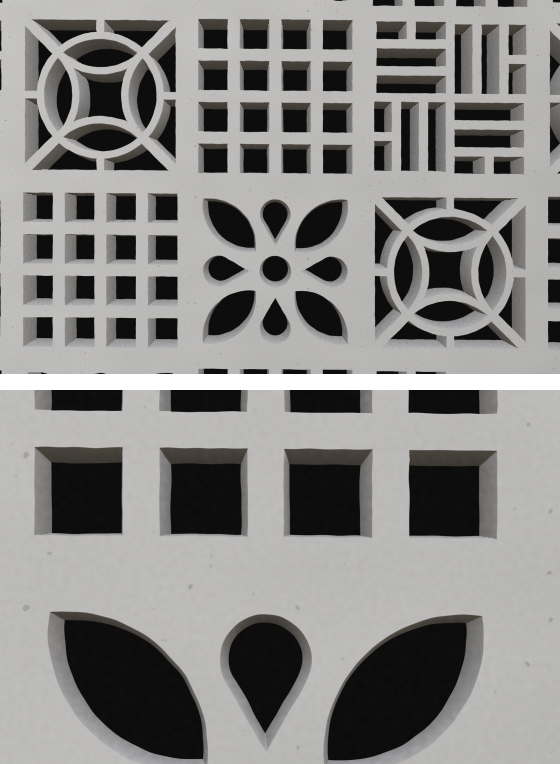
Top, the full canvas; bottom, a detail of the centre.
This pattern is drawn by a WebGL 2 fragment shader. Its source:

```glsl
#version 300 es
precision highp float;
// A painted wall of pierced concrete screen blocks: ring, grid, weave and flower.
// Each block is a distance function; rays step through its depth so that the
// tapered inner walls show in perspective around the dark openings.

#define BLOCKS_ACROSS 3.2
#define GRID_ORIGIN vec2(0.073, 0.085)
#define VIEW_CENTRE vec2(1.56, 0.95)
#define DEPTH 0.045
#define TAPER 0.014
#define LAYERS 10
#define WEAR 0.003
#define PAINT vec3(0.725, 0.722, 0.715)
#define WALL_LIT vec3(0.64, 0.64, 0.65)
#define WALL_SIDE vec3(0.49, 0.485, 0.48)
#define WALL_SHADE vec3(0.27, 0.25, 0.225)
#define VOID_COLOUR vec3(0.05)

uniform vec2 u_resolution;
out vec4 fragColor;

// Block kinds per column and row: 0 ring, 1 grid, 2 weave, 3 flower
const int KINDS[12] = int[12](3, 1, 2, 1, 3, 0, 0, 1, 2, 3, 3, 1);

vec2 hashGradient(vec2 p) {
  vec3 h = fract(p.xyx * vec3(0.1031, 0.1030, 0.0973));
  h += dot(h, h.yzx + 33.33);
  return 2.0 * fract((h.xx + h.yz) * h.zy) - 1.0;
}

float gradientNoise(vec2 p) {
  vec2 i = floor(p), f = fract(p);
  vec2 u = f * f * f * (f * (f * 6.0 - 15.0) + 10.0);
  vec2 e = vec2(0.0, 1.0);
  float low = mix(dot(hashGradient(i), f), dot(hashGradient(i + e.yx), f - e.yx), u.x);
  float high = mix(dot(hashGradient(i + e.xy), f - e.xy), dot(hashGradient(i + e.yy), f - e.yy), u.x);
  return mix(low, high, u.y);
}

float box(vec2 p, vec2 halfSize) {
  vec2 d = abs(p) - halfSize;
  return length(max(d, 0.0)) + min(max(d.x, d.y), 0.0);
}

// Ring with four inward arcs, diagonal spokes and short stubs
float ringHoles(vec2 p) {
  vec2 a = abs(p);
  a = vec2(min(a.x, a.y), max(a.x, a.y));
  float rim = length(a) - 0.342;
  float solid = abs(rim) - 0.021;
  float arc = abs(length(a - vec2(0.0, 0.48)) - 0.34) - 0.021;
  float spoke = (a.y - a.x) * 0.7071 - 0.028;
  solid = min(solid, max(arc, rim));
  solid = min(solid, max(min(spoke, a.x - 0.022), -rim));
  return max(box(p, vec2(0.43)), -solid);
}

// Four by four square openings
float gridHoles(vec2 p) {
  return box(abs(abs(p) - 0.2375) - 0.119, vec2(0.084));
}

// Slots turned a quarter per quadrant, the outer slot split in two
float weaveHoles(vec2 p) {
  if (p.x > 0.0) p = p.y > 0.0 ? vec2(-p.y, p.x) : -p;
  else if (p.y < 0.0) p = vec2(p.y, -p.x);
  p -= vec2(-0.223, 0.23);
  float slot = clamp(round(p.y / 0.154), -1.0, 1.0);
  p.y -= slot * 0.154;
  return slot > 0.5 ? box(vec2(abs(p.x) - 0.112, p.y), vec2(0.086, 0.05))
                    : box(p, vec2(0.198, 0.05));
}

// Round eye, four drops and four diagonal leaves
float flowerHoles(vec2 p) {
  vec2 a = abs(p);
  float eye = length(a) - 0.09;
  vec2 w = vec2(min(a.x, a.y), max(a.x, a.y) - 0.15);
  float drop = dot(w, vec2(0.5, 0.866)) < 0.1516 ? dot(w, vec2(0.866, -0.5))
                                                : length(w - vec2(0.0, 0.175)) - 0.0875;
  vec2 axis = vec2(a.x + a.y, abs(a.x - a.y)) * 0.7071;
  float leaf = length(axis + vec2(-0.371, 0.162)) - 0.267;
  return min(eye, min(drop, leaf));
}

// Signed distance to the openings, negative inside
float holes(vec2 p) {
  p.y += 0.008 * (p.x - 1.6);
  p -= GRID_ORIGIN;
  vec2 id = floor(p), local = fract(p) - 0.5;
  if (id.y > 1.5) local.y += 0.035; // uneven top course
  int kind = KINDS[int(mod(id.x, 3.0) + 3.0 * mod(id.y + 1.0, 4.0) + 0.5)];
  if (kind == 0) return ringHoles(local);
  if (kind == 1) return gridHoles(local);
  if (kind == 2) return weaveHoles(local);
  return flowerHoles(local);
}

void main() {
  vec2 p = gl_FragCoord.xy / u_resolution.x * BLOCKS_ACROSS;
  float edge = 0.75 * BLOCKS_ACROSS / u_resolution.x;
  float grain = gradientNoise(p * 75.0), stain = gradientNoise(p * vec2(3.0, 5.0));
  vec2 worn = p + WEAR * vec2(gradientNoise(p * 22.0), gradientNoise(p * 22.0 + 40.0));

  // Step through the block until the ray meets an inner wall
  float front = holes(worn), through = front, depth = 1.0;
  for (int i = 1; i <= LAYERS; i++) {
    float t = float(i) / float(LAYERS);
    vec2 q = VIEW_CENTRE + (worn - VIEW_CENTRE) / (1.0 - DEPTH * t);
    through = max(through, holes(q) + TAPER * t);
    if (through > 0.0) depth = min(depth, t);
  }

  // Light the wall by the way it faces
  vec2 hit = VIEW_CENTRE + (worn - VIEW_CENTRE) / (1.0 - DEPTH * depth);
  vec2 e = vec2(0.003, 0.0);
  vec2 facing = -vec2(holes(hit + e.xy) - holes(hit - e.xy), holes(hit + e.yx) - holes(hit - e.yx));
  facing /= max(length(facing), 1e-4);
  vec3 wall = mix(WALL_SIDE, facing.y > 0.0 ? WALL_LIT : WALL_SHADE, abs(facing.y));
  wall *= 1.08 - 0.2 * depth + 0.04 * facing.x + 0.08 * grain;

  // Painted face with faint stains, grain and small pits
  vec3 face = PAINT * (1.0 + 0.03 * stain + 0.03 * grain);
  face *= 1.02 - 0.02 * p.x + 0.02 * p.y;
  face *= 1.0 - 0.14 * smoothstep(0.42, 0.6, gradientNoise(p * 48.0 + 9.0));

  vec3 colour = mix(wall, face, smoothstep(-edge, edge, front));
  colour = mix(VOID_COLOUR * (1.0 + 0.3 * grain), colour, smoothstep(-edge, edge, through));
  fragColor = vec4(colour, 1.0);
}
```
